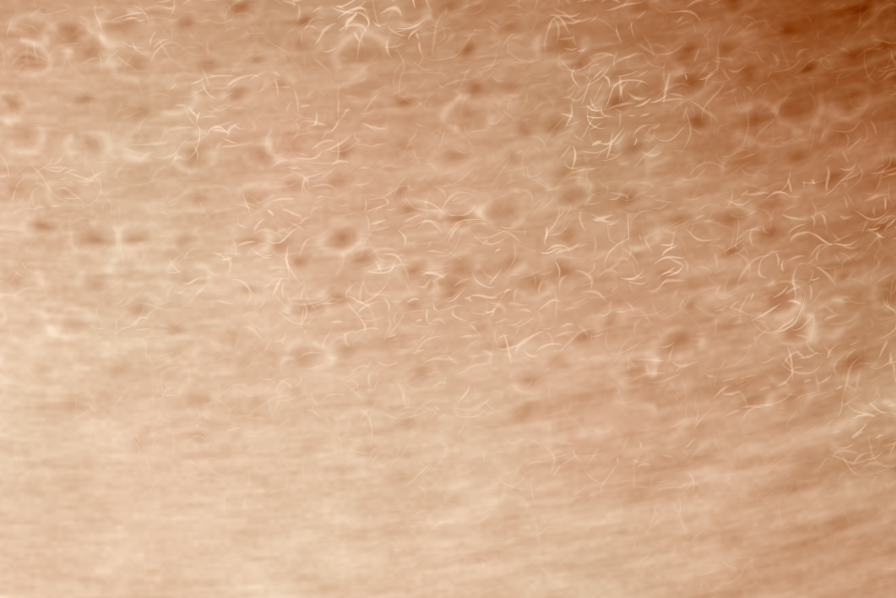
This texture is drawn by a Shadertoy shader. Its source:

```glsl
vec3 hash3(vec2 p) {
    vec3 q = fract(p.xyx * vec3(0.1031, 0.1030, 0.0973));
    q += dot(q, q.yxz + 33.33);
    return fract((q.xxy + q.yzz) * q.zyx);
}

float noise(vec2 p) {
    vec2 i = floor(p), f = fract(p);
    f = f * f * (3.0 - 2.0 * f);
    vec2 e = vec2(0.0, 1.0);
    return mix(mix(hash3(i).x, hash3(i + e.yx).x, f.x),
               mix(hash3(i + e).x, hash3(i + e.yy).x, f.x), f.y);
}

// Soft dark pits (x) and the pale raised rims around them (y)
vec2 pores(vec2 p) {
    vec2 grid = vec2(11.0, 14.0), cell = floor(p * grid), sum = vec2(0.0);
    for (int y = -1; y <= 1; y++)
    for (int x = -1; x <= 1; x++) {
        vec2 id = cell + vec2(x, y);
        vec3 h = hash3(id + 71.0);
        vec2 center = (id + 0.15 + 0.7 * h.xy) / grid;
        float r = length((p - center) / vec2(0.021, 0.015)) / mix(0.65, 1.15, h.z);
        sum.x += exp(-r * r * 1.3) * mix(0.25, 1.0, hash3(id + 19.0).x);
        sum.y += exp(-6.0 * (r - 1.7) * (r - 1.7)) * h.z;
    }
    return sum;
}

// Thin bent slivers of dry skin, one per cell
float flakes(vec2 p, float size, float seed) {
    float pixel = 1.0 / iResolution.y, sum = 0.0;
    vec2 g = p / size, cell = floor(g);
    for (int y = -1; y <= 1; y++)
    for (int x = -1; x <= 1; x++) {
        vec2 id = cell + vec2(x, y);
        vec3 h = hash3(id + seed), k = hash3(id + seed + 157.0);
        float s = 2.0 * k.x - 1.0, angle = 0.15 + 1.7 * s * abs(s);
        vec2 q = g - id - h.xy;
        q = mat2(cos(angle), -sin(angle), sin(angle), cos(angle)) * q;
        q.y += (k.y - 0.5) * 1.8 * q.x * q.x;
        float along = q.x / mix(0.25, 0.7, h.z);
        float taper = max(1.0 - along * along, 0.0);
        float width = mix(0.0012, 0.0026, k.y) * taper + pixel;
        sum += (1.0 - smoothstep(0.0, width, abs(q.y) * size)) * sqrt(taper) * k.z * k.z;
    }
    return sum;
}

void mainImage(out vec4 fragColor, in vec2 fragCoord) {
    vec2 uv = fragCoord / iResolution.xy;
    vec2 p = fragCoord / iResolution.y;

    // Creases run level at the left and climb toward the right
    vec2 flow = vec2(p.x, p.y + 0.03 * p.x - 0.1 * p.x * p.x);
    vec2 warp = vec2(noise(p * 28.0), noise(p * 28.0 + 40.0)) - 0.5;
    float corner = 1.0 - smoothstep(0.0, 0.45, length(1.0 - uv));
    float upper = smoothstep(0.1, 0.75, uv.y + 0.2 * uv.x);

    // Broad shading: pale lower left, brown upper right
    float tone = 0.04 + 0.25 * uv.x + 0.5 * pow(uv.x, 3.0)
               + 0.6 * uv.y * uv.y + 0.5 * uv.x * uv.y + 0.55 * corner;

    // Mottling, creases and fine grain
    tone += 0.3 * (noise(flow * vec2(9.0, 16.0)) - 0.5);
    tone += mix(0.12, 0.5, uv.x * uv.x) * (noise(flow * vec2(11.0, 38.0) + 9.0) - 0.5);
    tone += 0.24 * (noise((flow + 0.006 * warp) * vec2(12.0, 85.0)) - 0.5);
    tone += 0.18 * (noise(flow * vec2(35.0, 150.0)) - 0.5);
    tone += 0.16 * (noise(p * 110.0) - 0.5);

    // Pits with broken rims
    vec2 pit = pores(flow + 0.012 * warp);
    tone += pit.x * mix(0.14, 0.65, upper);
    tone -= pit.y * 0.4 * upper * smoothstep(0.3, 0.75, noise(p * 45.0));

    vec3 skin = vec3(0.92, 0.80, 0.69) - tone * vec3(0.16, 0.23, 0.26);
    skin += (noise(p * 4.0 + 5.0) - 0.5) * vec3(0.01, -0.025, -0.02);

    // Flakes gather in patches over the upper part
    float scales = 0.0;
    vec2 bent = flow + 0.014 * warp;
    for (int i = 0; i < 5; i++) {
        float layer = float(i);
        scales += flakes(bent + layer * 0.37, 0.058 - 0.008 * layer, layer * 31.0);
    }
    float patches = 0.3 + 0.7 * smoothstep(0.25, 0.7, noise(flow * vec2(9.0, 13.0) + 23.0));
    float cover = mix(0.12, 0.75, upper) * patches * (1.0 - 0.65 * corner);
    cover *= 0.55 + 0.45 * smoothstep(0.0, 0.3, uv.x);
    vec3 flakeColor = mix(vec3(0.97, 0.88, 0.79), skin + 0.2, 0.35);
    skin = mix(skin, flakeColor, min(scales, 1.0) * cover);

    fragColor = vec4(clamp(skin, 0.0, 1.0), 1.0);
}
```
